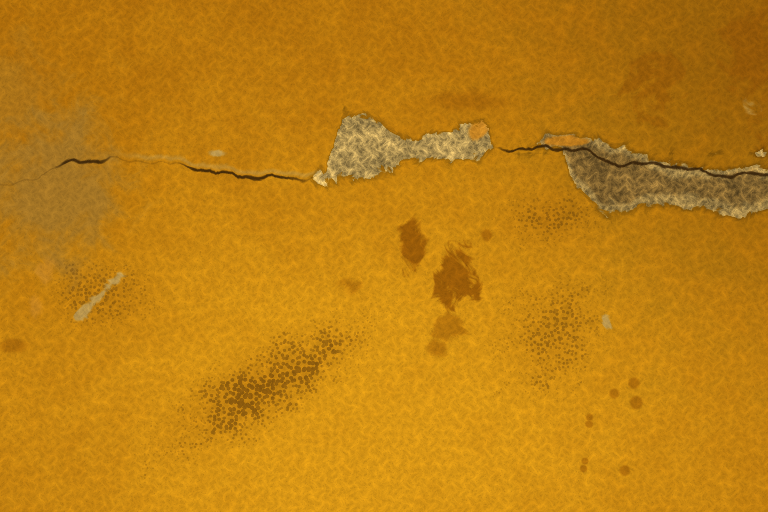
Write a WebGL 1 fragment shader that draws this texture.

```glsl
precision highp float;
uniform vec2 u_resolution;

#define OCHRE_DARK vec3(0.69, 0.43, 0.045)
#define OCHRE_LIGHT vec3(0.87, 0.605, 0.09)
#define STAIN vec3(0.58, 0.335, 0.03)
#define SOOT vec3(0.36, 0.24, 0.06)
#define CRACK vec3(0.20, 0.12, 0.03)
#define PLASTER vec3(0.75, 0.62, 0.35)
#define CEMENT vec3(0.55, 0.42, 0.20)
#define GREY_WASH vec3(0.63, 0.46, 0.17)
#define ROUGHNESS 0.055
#define SPECK_SCALE 115.0

vec2 hash2(vec2 p) {
  vec3 q = fract(p.xyx * vec3(0.1031, 0.1030, 0.0973));
  q += dot(q, q.yzx + 33.33);
  return fract((q.xx + q.yz) * q.zy);
}

// Distance to the nearest scattered point
float cell(vec2 p) {
  vec2 id = floor(p), f = fract(p);
  float d = 4.0;
  for (int j = -1; j <= 1; j++) {
    for (int i = -1; i <= 1; i++) {
      vec2 o = vec2(float(i), float(j));
      vec2 v = o + hash2(id + o + 40.0) - f;
      d = min(d, dot(v, v));
    }
  }
  return sqrt(d);
}

// Layered cellular noise, centred on zero
float grain(vec2 p) {
  float sum = 0.0, amp = 0.5;
  for (int i = 0; i < 4; i++) {
    p += 0.22 * sin(p.yx * 2.7 + float(i));
    sum += amp * (cell(p) - 0.5);
    p = mat2(1.6, 1.2, -1.2, 1.6) * p + 3.7;
    amp *= 0.58;
  }
  return sum;
}

float step2(float a, float b, float x) { return smoothstep(a, b, x); }

// Ragged ellipse mask
float blob(vec2 p, vec2 c, vec2 r, float ragged, float soft) {
  return smoothstep(-soft, soft, 1.0 - length((p - c) / r) + ragged);
}

float streak(vec2 p, vec2 a, vec2 b) {
  vec2 d = b - a;
  return length(p - a - d * clamp(dot(p - a, d) / dot(d, d), 0.0, 1.0));
}

// Signed depth inside the two fallen areas
float pale_hole(vec2 p) {
  float x = p.x;
  float top = 0.66 + 0.12 * step2(0.63, 0.675, x) - 0.045 * step2(0.72, 0.79, x)
    + 0.03 * step2(0.85, 0.92, x) - 0.07 * step2(0.94, 0.98, x);
  float low = 0.65 + 0.035 * step2(0.7, 0.84, x) + 0.02 * step2(0.92, 0.98, x);
  return min(min(top - p.y, p.y - low), x - 0.63);
}

float grey_hole(vec2 p) {
  float x = p.x;
  float top = 0.705 + 0.037 * step2(1.02, 1.07, x) - 0.068 * step2(1.1, 1.38, x);
  float low = 0.712 - 0.075 * step2(1.09, 1.13, x) - 0.057 * step2(1.12, 1.18, x)
    + 0.014 * step2(1.2, 1.28, x) - 0.018 * step2(1.34, 1.42, x) + 0.014 * step2(1.44, 1.5, x);
  return min(min(top - p.y, p.y - low), x - 1.02);
}

float crack_height(float x) {
  return 0.638 + 0.05 * step2(0.0, 0.17, x) - 0.038 * step2(0.25, 0.56, x)
    + 0.061 * step2(0.6, 0.98, x) - 0.03 * step2(1.13, 1.2, x) - 0.022 * step2(1.28, 1.42, x)
    + 0.003 * sin(x * 61.0) + 0.002 * sin(x * 143.0 + 1.0);
}

void main() {
  vec2 p = gl_FragCoord.xy / u_resolution * vec2(1.5, 1.0);
  float px = 1.0 / u_resolution.y;
  float broad = grain(p * 5.0), mid = grain(p * 17.0 + 8.0), fine = grain(p * 75.0 + 3.0);
  float rag = 1.3 * mid + 0.7 * broad;

  // Ochre wash, lit from the lower middle
  vec2 l = (p - vec2(0.75, 0.15)) / vec2(0.85, 0.6);
  vec3 col = mix(OCHRE_DARK, OCHRE_LIGHT, clamp(exp(-dot(l, l)) + 0.35 * broad + 0.3 * mid + 0.08, 0.0, 1.0));
  col *= 1.0 - 0.16 * blob(p, vec2(1.5, 0.85), vec2(0.4, 0.45), rag, 0.8);
  float wash = blob(p, vec2(0.1, 0.65), vec2(0.15, 0.17), rag, 0.5);
  wash = max(wash, 0.5 * blob(p, vec2(0.03, 0.8), vec2(0.1, 0.12), rag, 0.6));
  col = mix(col, GREY_WASH, 0.8 * wash);

  // Damp stains
  float stain = blob(p, vec2(0.805, 0.525), vec2(0.03, 0.055), rag, 0.2);
  stain = max(stain, blob(p, vec2(0.895, 0.452), vec2(0.05, 0.06), 1.4 * rag, 0.2));
  stain = max(stain, 0.6 * blob(p, vec2(0.875, 0.36), vec2(0.035, 0.028), 1.5 * rag, 0.3));
  stain = max(stain, 0.6 * blob(p, vec2(0.853, 0.318), vec2(0.02), rag, 0.3));
  stain = max(stain, 0.6 * blob(p, vec2(0.684, 0.443), vec2(0.025, 0.018), 1.5 * rag, 0.4));
  stain = max(stain, 0.7 * blob(p, vec2(0.951, 0.541), vec2(0.012), rag, 0.3));
  stain = max(stain, 0.65 * blob(p, vec2(1.28, 0.835), vec2(0.055, 0.06), 2.0 * rag, 0.3));
  stain = max(stain, 0.8 * blob(p, vec2(1.47, 0.89), vec2(0.07, 0.13), 1.6 * rag, 0.4));
  stain = max(stain, 0.5 * blob(p, vec2(0.92, 0.8), vec2(0.09, 0.022), rag, 0.4));
  stain = max(stain, 0.6 * blob(p, vec2(0.03, 0.326), vec2(0.03, 0.012), rag, 0.4));
  for (int i = 0; i < 8; i++) {
    vec2 h = hash2(vec2(float(i), 7.0));
    vec2 c = vec2(1.18, 0.16) + (h - 0.5) * vec2(0.14, 0.2);
    stain = max(stain, 0.65 * blob(p, c, vec2(0.006 + 0.006 * h.x), 0.4 * rag, 0.3));
  }
  col = mix(col, STAIN, 0.85 * stain);

  // Soot specks gathered in drifts
  vec2 q = mat2(0.86, -0.5, 0.5, 0.86) * (p - vec2(0.51, 0.24));
  float drift = blob(q, vec2(0.0), vec2(0.18, 0.06), rag, 0.7);
  drift = max(drift, 0.6 * blob(p, vec2(1.07, 0.57), vec2(0.08, 0.05), rag, 0.7));
  drift = max(drift, 0.6 * blob(p, vec2(1.07, 0.34), vec2(0.09, 0.1), 1.5 * rag, 0.7));
  drift = max(drift, 0.6 * blob(p, vec2(0.2, 0.42), vec2(0.09, 0.06), rag, 0.7));
  float speck = 1.0 - smoothstep(0.0, 0.22, cell(p * SPECK_SCALE) - 0.42 * drift - 0.1 * broad);
  col = mix(col, SOOT, speck * (0.12 + 0.5 * drift));
  col = mix(col, STAIN, 0.3 * drift);

  // Chips of bare plaster
  float chip = smoothstep(-0.004, 0.004, 0.009 + 0.03 * mid - streak(p, vec2(0.155, 0.38), vec2(0.235, 0.465)));
  chip = max(chip, blob(p, vec2(0.424, 0.7), vec2(0.02, 0.008), rag, 0.3));
  chip = max(chip, 0.6 * blob(p, vec2(1.465, 0.795), vec2(0.025, 0.02), 2.0 * rag, 0.3));
  chip = max(chip, blob(p, vec2(1.185, 0.37), vec2(0.012, 0.018), 2.0 * rag - 0.2, 0.3));
  col = mix(col, PLASTER, 0.85 * chip);
  float flake = max(blob(p, vec2(0.088, 0.47), vec2(0.02, 0.025), rag, 0.3), blob(p, vec2(0.068, 0.4), vec2(0.018, 0.03), rag, 0.3));
  col = mix(col, vec3(0.8, 0.54, 0.16), 0.6 * flake);

  // Fallen areas with pale rims and a shadowed lip
  float pale = pale_hole(p) + ROUGHNESS * mid, grey = grey_hole(p) + ROUGHNESS * 0.7 * mid;
  float hole = max(pale, grey);
  col *= 1.0 - 0.22 * smoothstep(-0.012, 0.0, hole);
  float rim = 1.0 - smoothstep(0.006, 0.024, grey + 0.04 * broad);
  vec3 bare = mix(PLASTER, mix(CEMENT, PLASTER, 0.75 * rim), step(1.0, p.x));
  bare *= 1.0 + 0.5 * mid + 0.7 * fine;
  float paint = blob(p, vec2(1.11, 0.725), vec2(0.04, 0.01), rag, 0.3) + blob(p, vec2(0.935, 0.75), vec2(0.02, 0.025), rag, 0.3);
  bare = mix(bare, vec3(0.82, 0.52, 0.1), 0.8 * min(paint, 1.0));
  col = mix(col, bare, smoothstep(-px, px, hole));

  // Long crack with a pale upper edge
  float gap = p.y - crack_height(p.x) - 0.012 * mid;
  float open = step2(0.1, 0.13, p.x) * (1.0 - step2(0.19, 0.23, p.x)) + step2(0.34, 0.38, p.x) * (1.0 - step2(0.54, 0.63, p.x)) + step2(0.96, 1.0, p.x);
  float reach = (1.0 - step2(0.6, 0.64, p.x)) * step2(0.2, 0.3, p.x);
  col = mix(col, PLASTER, 0.4 * reach * (1.0 - smoothstep(0.0, 0.008, abs(gap - 0.01))));
  float width = 0.0012 + 0.0016 * open;
  col = mix(col, CRACK, (0.2 + 0.65 * open) * (1.0 - step2(0.6, 0.64, p.x) * (1.0 - step2(0.96, 0.98, p.x))) * (1.0 - smoothstep(width - px, width + px, abs(gap))));

  col *= 1.0 + 0.28 * fine;
  gl_FragColor = vec4(clamp(col, 0.0, 1.0), 1.0);
}
```
